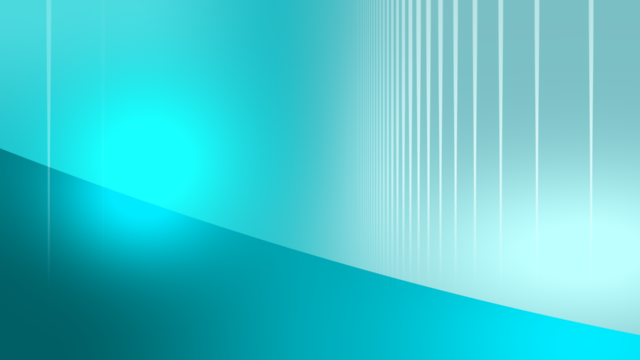
Write a Shadertoy shader that draws this background.

```glsl
// Draws a turquoise backdrop with soft glows, receding light rods and a dark curved floor.

const vec3 TEAL = vec3(0.12, 0.73, 0.77);
const vec3 PALE_TEAL = vec3(0.30, 0.85, 0.87);
const vec3 MIST = vec3(0.48, 0.75, 0.77);
const vec3 HAZE = vec3(0.57, 0.89, 0.91);
const vec3 CYAN = vec3(0.09, 1.00, 1.00);
const vec3 ICE = vec3(0.74, 1.00, 1.00);
const vec3 DEEP = vec3(0.00, 0.37, 0.39);
const vec3 SEA = vec3(0.00, 0.63, 0.68);
const vec3 AZURE = vec3(0.00, 0.92, 1.00);
const vec3 ROD = vec3(0.89, 0.99, 0.99);

// Elliptical Gaussian falloff
float glow(vec2 p, vec2 center, vec2 radius) {
    vec2 q = (p - center) / radius;
    return exp(-dot(q, q));
}

// Height of the floor's upper edge
float floorEdge(float x) {
    return 0.588 - 0.69 * x + 0.171 * x * x;
}

vec3 wallColor(vec2 p) {
    float cornerLight = smoothstep(0.5, 1.0, p.y) * (1.0 - smoothstep(0.2, 0.46, p.x));
    vec3 color = mix(TEAL, PALE_TEAL, cornerLight);
    color = mix(color, MIST, smoothstep(0.40, 0.66, p.x));
    color = mix(color, HAZE, 0.5 * glow(p, vec2(0.58, 0.58), vec2(0.07, 0.32)));
    color = mix(color, CYAN, min(1.0, 1.25 * glow(p, vec2(0.23, 0.55), vec2(0.15, 0.25))));
    return mix(color, ICE, min(1.0, 1.1 * glow(p, vec2(0.91, 0.30), vec2(0.31, 0.25))));
}

vec3 floorColor(vec2 p) {
    vec3 color = mix(DEEP, SEA, smoothstep(0.08, 0.52, p.x));
    color = mix(color, SEA, 0.4 * smoothstep(0.2, 0.6, p.y));
    color = mix(color, AZURE, min(1.0, 1.15 * glow(p, vec2(0.225, 0.47), vec2(0.14, 0.20))));
    return mix(color, AZURE, glow(p, vec2(0.92, 0.05), vec2(0.31, 0.35)));
}

// Opacity of vertical rods in perspective, spaced as 1/n around a vanishing line
float rods(vec2 p, float pixel) {
    const float DEPTH_STEP = 0.59;
    float side = p.x < 0.5 ? -1.0 : 1.0;
    float offset = max(abs(p.x - 0.5), 0.01);
    float index = max(4.0, round(1.0 / (DEPTH_STEP * offset)));
    float rodOffset = 1.0 / (DEPTH_STEP * index);
    float spacing = DEPTH_STEP * rodOffset * rodOffset;

    // Rods are broad and faint at the top, thin and bright lower down
    float rise = smoothstep(0.45, 1.0, p.y);
    float halfWidth = min(mix(0.0016, 0.0036, rise), 0.25 * spacing);
    float soft = max(pixel, 0.5 * halfWidth);
    float body = 1.0 - smoothstep(halfWidth - soft, halfWidth + soft, abs(offset - rodOffset));

    float vertical = smoothstep(0.17, 0.52, p.y) * mix(0.9, 0.6, rise);
    float rightFade = smoothstep(0.52, 0.66, p.x);
    float leftFade = index < 4.5 ? 0.45 : 0.06 * step(index, 5.5);
    return body * vertical * (side > 0.0 ? rightFade : leftFade);
}

void mainImage(out vec4 fragColor, in vec2 fragCoord) {
    vec2 p = fragCoord / iResolution.xy;
    vec2 pixel = 1.0 / iResolution.xy;

    float edge = floorEdge(p.x);
    float wallMask = smoothstep(-pixel.y, pixel.y, p.y - edge);
    vec3 color = mix(floorColor(p), wallColor(p), wallMask);

    // Rods shine more weakly where they cross the floor
    float rodLight = rods(p, pixel.x) * mix(0.65, 1.0, wallMask);
    fragColor = vec4(mix(color, ROD, rodLight), 1.0);
}
```
